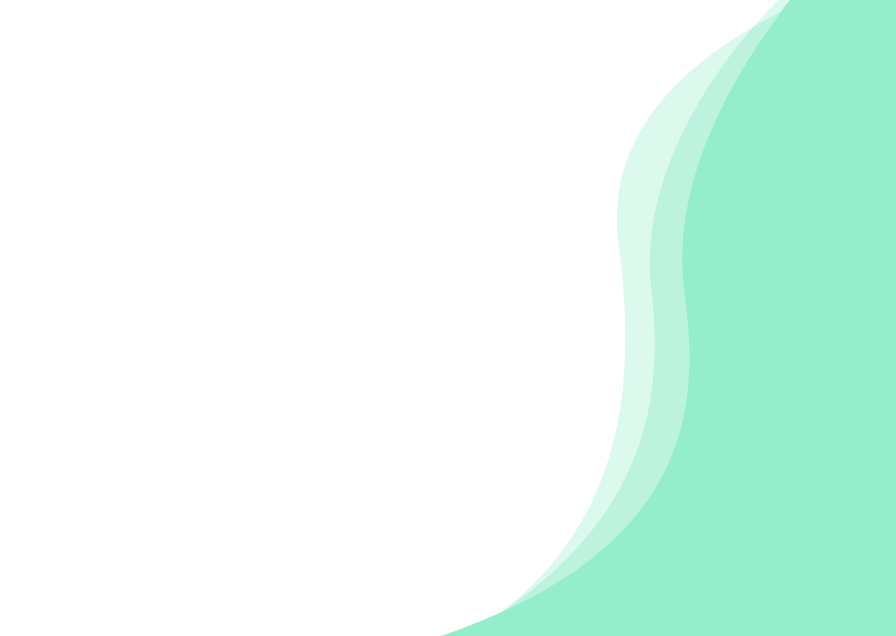
Give the GLSL for this background, as a Shadertoy shader.

```glsl
#define GRID vec2(768.0, 546.0)
#define WHITE vec3(1.0)
#define PALE_MINT vec3(0.86, 0.975, 0.93)
#define SOFT_MINT vec3(0.74, 0.953, 0.87)
#define MINT vec3(0.58, 0.935, 0.796)
#define SOLVE_STEPS 20

// Point on a cubic Bezier curve
vec2 bezier(vec2 a, vec2 b, vec2 c, vec2 d, float t) {
    float s = 1.0 - t;
    return s * s * s * a + 3.0 * s * t * (s * b + t * c) + t * t * t * d;
}

// Curve x at height y, by bisection; y grows along the curve
float curveX(vec2 a, vec2 b, vec2 c, vec2 d, float y) {
    float low = 0.0, high = 1.0;
    for (int i = 0; i < SOLVE_STEPS; i++) {
        float t = 0.5 * (low + high);
        if (bezier(a, b, c, d, t).y < y) low = t;
        else high = t;
    }
    return bezier(a, b, c, d, 0.5 * (low + high)).x;
}

// Two curves joined at the waist form one wave edge
float waveEdge(vec2 top, vec2 topPull, vec2 waistIn, vec2 waist,
               vec2 waistOut, vec2 footPull, vec2 foot, float y) {
    return y < waist.y ? curveX(top, topPull, waistIn, waist, y)
                       : curveX(waist, waistOut, footPull, foot, y);
}

// Smooth coverage of the area right of an edge
float coverage(float offset) {
    float pixel = length(vec2(dFdx(offset), dFdy(offset)));
    return clamp(0.5 + offset / max(pixel, 1e-4), 0.0, 1.0);
}

void mainImage(out vec4 fragColor, in vec2 fragCoord) {
    // Layout grid spans the canvas, with y pointing down
    vec2 uv = fragCoord / iResolution.xy;
    vec2 p = vec2(uv.x, 1.0 - uv.y) * GRID;

    float outerEdge = waveEdge(vec2(690, 0), vec2(587, 48), vec2(515, 115),
        vec2(531, 215), vec2(542, 308), vec2(545, 440), vec2(425, 529), p.y);
    float middleEdge = waveEdge(vec2(667, 0), vec2(600, 68), vec2(549, 160),
        vec2(558, 245), vec2(567, 325), vec2(566, 435), vec2(425, 529), p.y);
    float innerEdge = waveEdge(vec2(677, 0), vec2(620, 75), vec2(577, 160),
        vec2(586, 245), vec2(597, 330), vec2(610, 466), vec2(378, 546), p.y);

    float outer = coverage(p.x - outerEdge);
    float middle = coverage(p.x - middleEdge);
    float inner = coverage(p.x - innerEdge);

    // Overlapping veils deepen toward the solid wave
    vec3 color = mix(WHITE, PALE_MINT, max(outer, middle));
    color = mix(color, SOFT_MINT, min(outer, middle));
    color = mix(color, MINT, inner);
    fragColor = vec4(color, 1.0);
}
```
